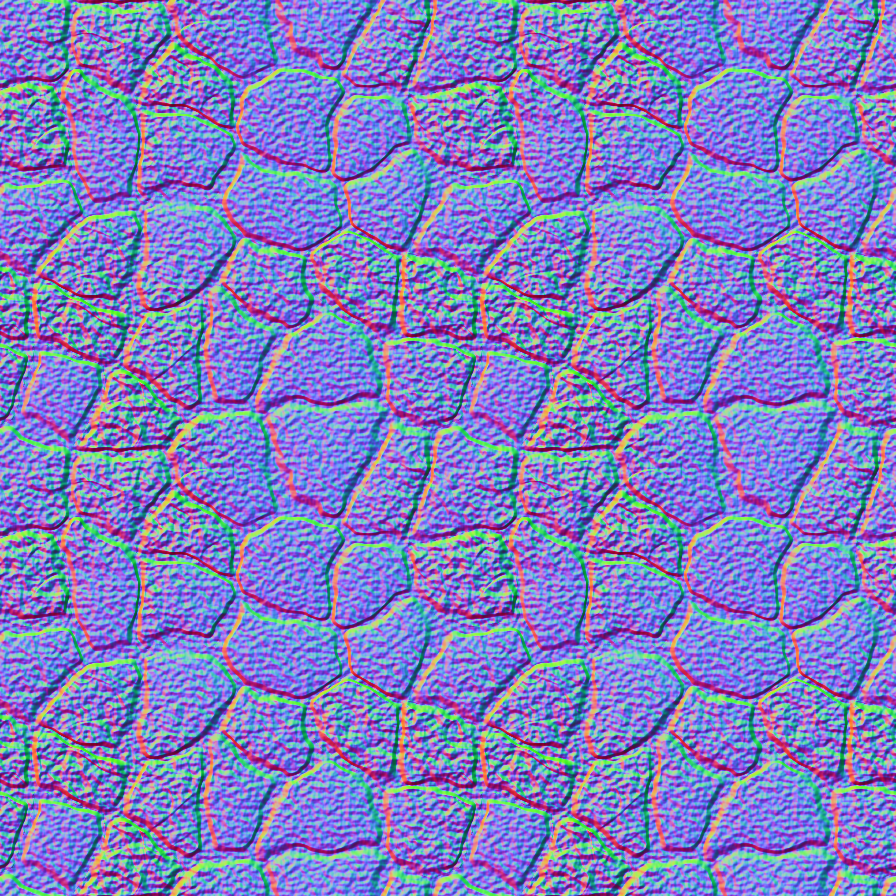
This texture map is drawn by a WebGL 1 fragment shader. Its source:

```glsl
precision highp float;
// Tiling normal map of a close-laid flagstone wall with rough, chipped stone faces.

uniform vec2 u_resolution;

const float REPEATS = 2.0;           // tiles across and down
const float LATTICE = 5.0;           // stones per tile side on a tilted lattice
const float STONES = 26.0;           // LATTICE * LATTICE + 1 stones in each tile
const float JITTER = 0.56;           // irregularity of the stone layout
const float BEND = 0.42;             // slow bending of the rows, in stones
const float RAGGED = 0.13;           // unevenness of the outlines, in stones
const float CORNER_SHARPNESS = 42.0; // higher gives sharper stone corners
const vec2 GAP_RANGE = vec2(0.014, 0.075);  // half joint width, in stones
const vec2 BEVEL_RANGE = vec2(0.04, 0.085); // width of the stone edge, in stones
const float STONE_HEIGHT = 0.0175;   // heights are in tiles
const float SHOULDER_HEIGHT = 0.007;
const float LEDGE_HEIGHT = 0.0085;
const float TILT = 0.018;
const vec2 GRAIN_FREQ = vec2(62.0, 80.0);
const float GRAIN_SLOPE = 0.56;
const float FINE_SLOPE = 0.3;
const float LUMP_SLOPE = 0.55;
const float SAMPLE_STEP = 0.0018;    // spacing of the slope samples, in tiles

vec2 hash2(vec2 p) {
  vec3 h = fract(p.xyx * vec3(0.1031, 0.1030, 0.0973));
  h += dot(h, h.yzx + 33.33);
  return fract((h.xx + h.yz) * h.zy);
}

vec2 gradientAt(vec2 corner, vec2 period) {
  float angle = 6.2832 * hash2(mod(corner, period) + period * 1.7).x;
  return vec2(cos(angle), sin(angle));
}

// Gradient noise over the tile that wraps after freq cells
float noise(vec2 uv, vec2 freq) {
  vec2 p = uv * freq;
  vec2 i = floor(p);
  vec2 f = p - i;
  vec2 w = f * f * f * (f * (f * 6.0 - 15.0) + 10.0);
  vec2 e = vec2(1.0, 0.0);
  float a = dot(gradientAt(i, freq), f);
  float b = dot(gradientAt(i + e.xy, freq), f - e.xy);
  float c = dot(gradientAt(i + e.yx, freq), f - e.yx);
  float d = dot(gradientAt(i + e.xx, freq), f - e.xx);
  return mix(mix(a, b, w.x), mix(c, d, w.x), w.y);
}

// The tilted lattice wraps on the tile, so one index names each stone
vec2 stoneHash(vec2 cell, float salt) {
  float id = mod(floor(LATTICE * cell.x + cell.y + 0.5), STONES);
  return hash2(vec2(id + 3.0, salt));
}

vec2 stoneCentre(vec2 cell) {
  return cell + 0.5 + JITTER * (stoneHash(cell, 11.0) - 0.5);
}

// Returns the rounded distance to the joint; also gives the stone's cell and offset
float jointDistance(vec2 q, out vec2 cell, out vec2 offset) {
  vec2 base = floor(q);
  float nearest = 1e5;
  for (int y = -1; y <= 1; y++) {
    for (int x = -1; x <= 1; x++) {
      vec2 c = base + vec2(float(x), float(y));
      vec2 r = stoneCentre(c) - q;
      if (dot(r, r) < nearest) {
        nearest = dot(r, r);
        cell = c;
        offset = r;
      }
    }
  }
  float sum = 0.0;
  for (int y = -2; y <= 2; y++) {
    for (int x = -2; x <= 2; x++) {
      if (x == 0 && y == 0) continue;
      vec2 r = stoneCentre(cell + vec2(float(x), float(y))) - q;
      float d = dot(0.5 * (r + offset), normalize(r - offset));
      sum += exp(-CORNER_SHARPNESS * d);
    }
  }
  return -log(sum) / CORNER_SHARPNESS;
}

float wallHeight(vec2 uv) {
  // Stone layout with bent rows and ragged outlines
  vec2 warp = vec2(noise(uv, vec2(9.0)), noise(uv, vec2(10.0)));
  vec2 bend = vec2(noise(uv, vec2(3.0)), noise(uv, vec2(3.0, 2.0)));
  vec2 q = vec2(LATTICE * uv.x - uv.y, uv.x + LATTICE * uv.y) + RAGGED * warp + BEND * bend;
  vec2 cell, offset;
  float d = jointDistance(q, cell, offset);
  float lumps = noise(uv, vec2(30.0, 34.0));
  d += 0.03 * lumps;
  float wear = noise(uv, vec2(6.0));
  float gap = mix(GAP_RANGE.x, GAP_RANGE.y, smoothstep(-0.1, 0.5, wear));
  float bevel = mix(BEVEL_RANGE.x, BEVEL_RANGE.y, smoothstep(-0.3, 0.3, warp.x));
  float stone = smoothstep(gap, gap + bevel, d);

  // Some stones are smooth, others chipped
  vec2 rnd = stoneHash(cell, 29.0);
  float rough = smoothstep(-0.25, 0.4, noise(uv, vec2(2.0)) + 0.6 * (rnd.x - 0.5));
  float ledges = smoothstep(-0.04, 0.04, noise(uv + 0.02 * warp.yx, vec2(8.0, 11.0)))
    + 0.7 * smoothstep(-0.05, 0.05, noise(uv + 0.03 * warp, vec2(14.0, 12.0)));
  float face = STONE_HEIGHT + SHOULDER_HEIGHT * smoothstep(0.0, 0.35, d)
    + TILT * dot(offset, stoneHash(cell, 47.0) - 0.5)
    + rough * (LEDGE_HEIGHT * ledges + LUMP_SLOPE * lumps / 32.0);

  // Grain covers stones and joints
  float grain = GRAIN_SLOPE * noise(uv, GRAIN_FREQ) / 71.0
    + FINE_SLOPE * noise(uv, vec2(120.0, 104.0)) / 112.0;
  return stone * face + grain * (1.0 + 0.7 * rough);
}

void main() {
  vec2 uv = fract(gl_FragCoord.xy / u_resolution * REPEATS);
  vec2 e = vec2(SAMPLE_STEP, 0.0);
  float h = wallHeight(uv);
  vec2 slope = (vec2(wallHeight(uv + e.xy), wallHeight(uv + e.yx)) - h) / SAMPLE_STEP;

  // Red faces left, green faces up, blue faces the viewer
  vec3 normal = normalize(vec3(slope.x, -slope.y, 1.0));
  gl_FragColor = vec4(normal.xy * 0.5 + 0.5, normal.z, 1.0);
}
```
